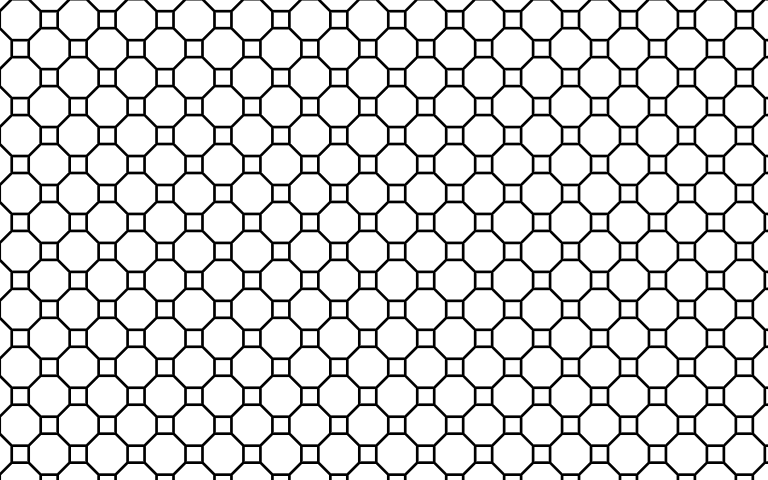
Give the GLSL for this pattern, as a WebGL 2 fragment shader.

```glsl
#version 300 es
precision highp float;
// Truncated square tiling: outlined regular octagons with small squares between.
// Each point is folded into one octagon's wedge, where the distance to the
// octagon outline also gives the outline of the squares.

uniform vec2 u_resolution;
out vec4 outColor;

// Lengths are fractions of the canvas height.
const float PERIOD = 0.12069;              // spacing of octagons along a row
const vec2 OCTAGON_CENTER = vec2(0.0421, 0.9590);
const float LINE_WIDTH = 0.0056;
const vec3 PAPER = vec3(1.0);
const vec3 INK = vec3(0.0);

const float HALF_PERIOD = 0.5 * PERIOD;
const float SIDE = PERIOD / (2.0 + sqrt(2.0));
const float APOTHEM = 0.5 * SIDE * (1.0 + sqrt(2.0));

// Fold the plane onto one octagon; centers sit at cell corners and middles.
vec2 foldToOctagon(vec2 p) {
    vec2 q = abs(mod(p + HALF_PERIOD, PERIOD) - HALF_PERIOD);
    return q.x + q.y > HALF_PERIOD ? HALF_PERIOD - q : q;
}

// Distance to the outline of a regular octagon, for p folded as above.
float outlineDistance(vec2 p) {
    vec2 q = abs(p);
    float straight = max(q.x, q.y);
    float diagonal = (q.x + q.y) * inversesqrt(2.0);
    return abs(max(straight, diagonal) - APOTHEM);
}

void main() {
    float pixel = 1.0 / u_resolution.y;
    vec2 p = gl_FragCoord.xy * pixel - OCTAGON_CENTER;

    // Antialiased line coverage
    float d = outlineDistance(foldToOctagon(p));
    float coverage = clamp(0.5 + (0.5 * LINE_WIDTH - d) / pixel, 0.0, 1.0);
    outColor = vec4(mix(PAPER, INK, coverage), 1.0);
}
```
